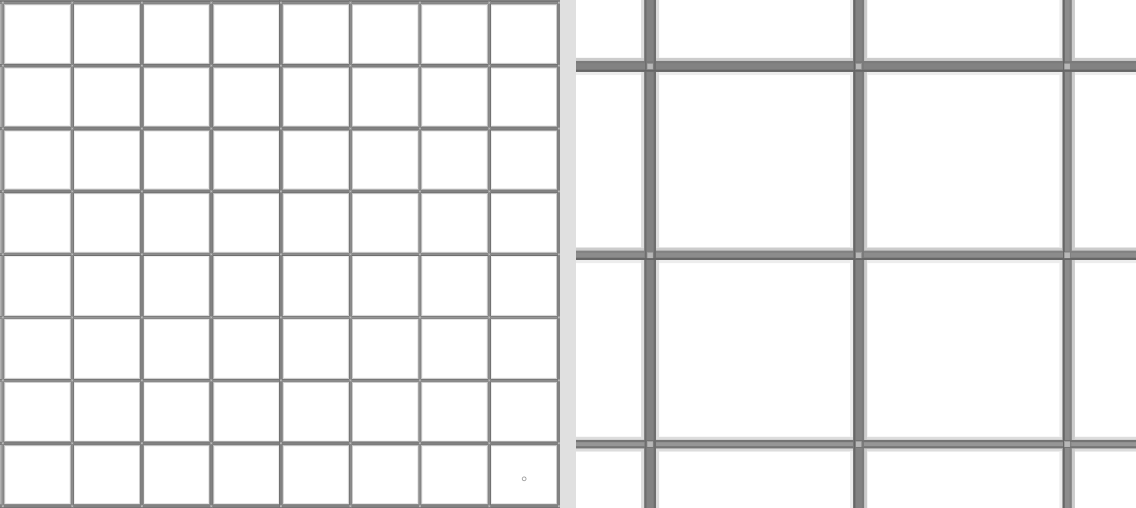
Left, the full canvas; right, a detail of the centre.
Write a Shadertoy shader that draws this pattern.

```glsl
#define CANVAS vec2(512.0, 464.0)
#define ORIGIN vec2(2.6, 2.4)
#define CELL vec2(63.55, 57.5)
#define LAST_LINE 8.0
#define BODY_HALF 1.55
#define RIM_WIDTH 0.7
#define FRINGE_WIDTH 0.95
#define CORE_TONE 0.51
#define RIM_TONE 0.40
#define DRIFT_RATE 1.05
#define RING_OFFSET vec2(0.0, 3.7)
#define RING_RADIUS 1.7

// Antialiased coverage of a signed distance
float cover(float dist, float pixel) {
    return clamp(0.5 - dist / pixel, 0.0, 1.0);
}

// Grey of one bevelled bar; phase drifts its width and shading
float barTone(float d, float phase, float pixel) {
    float lean = sin(phase);
    float swell = cos(phase);
    float halfWidth = BODY_HALF + 0.25 * swell;
    float side = d < 0.0 ? -1.0 : 1.0;
    float away = abs(d);

    // Pale fringe, stronger on the side the bar leans to
    float fringeTone = 0.865 - 0.075 * lean * side;
    float tone = mix(1.0, fringeTone, cover(away - halfWidth - FRINGE_WIDTH, pixel));

    // Dark rim opposite the fringe, around a mid-grey core
    float rim = cover(halfWidth - RIM_WIDTH - away, pixel);
    rim *= clamp(0.7 - 0.5 * lean * side, 0.0, 1.0);
    float core = CORE_TONE + 0.08 * max(-swell, 0.0);
    return mix(tone, mix(core, RIM_TONE, rim), cover(away - halfWidth, pixel));
}

void mainImage(out vec4 fragColor, in vec2 fragCoord) {
    // Canvas units, measured down from the top left
    vec2 p = fragCoord / iResolution.xy * CANVAS;
    p.y = CANVAS.y - p.y;
    float pixel = CANVAS.y / iResolution.y;

    // Nearest grid line on each axis
    vec2 line = clamp(floor((p - ORIGIN) / CELL + 0.5), 0.0, LAST_LINE);
    vec2 d = p - ORIGIN - line * CELL;
    vec2 phase = (line - vec2(3.0, 2.0)) * DRIFT_RATE;
    float upright = barTone(d.x, phase.x, pixel);
    float level = barTone(-d.y, phase.y, pixel);

    // Margins outside the first lines
    upright = min(upright, mix(1.0, 0.70, cover(p.x - ORIGIN.x, pixel)));
    level = min(level, mix(1.0, CORE_TONE, cover(p.y - ORIGIN.y, pixel)));
    float tone = min(upright, level);

    // Light speck at each crossing
    float speck = cover(max(abs(d.x), abs(d.y)) - 0.85, pixel);
    tone = mix(tone, 0.72, speck);

    // Small ring in the last cell
    vec2 ringCentre = ORIGIN + (LAST_LINE - 0.5) * CELL + RING_OFFSET;
    float ring = abs(length(p - ringCentre) - RING_RADIUS) - 0.4;
    tone = mix(tone, 0.62, cover(ring, pixel));

    fragColor = vec4(vec3(tone), 1.0);
}
```
